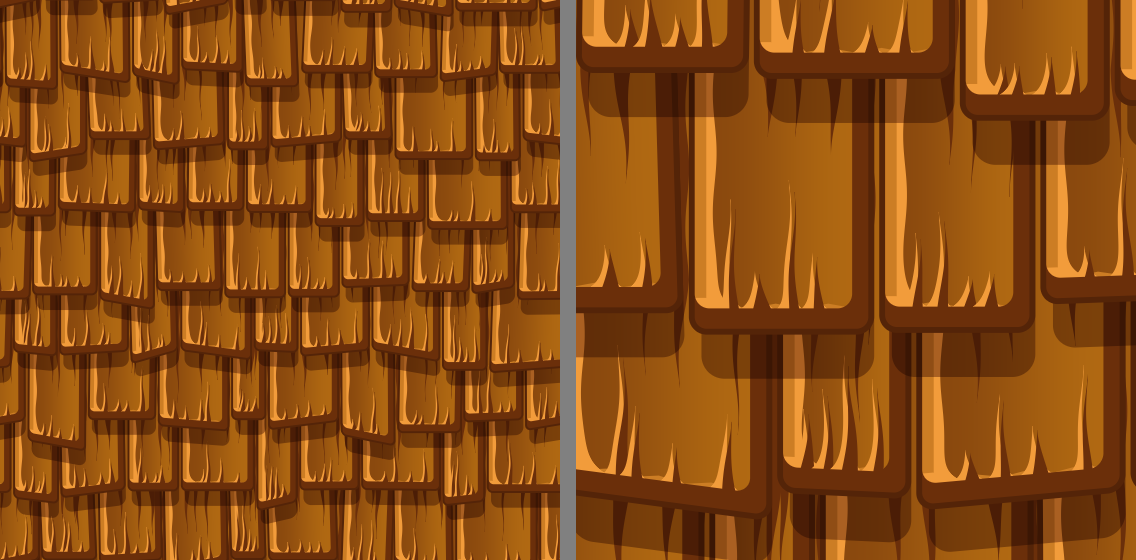
Left: the whole. Right: its middle third, enlarged.
This texture is drawn by a Shadertoy shader. Its source:

```glsl
// Seamless roof of worn wooden shingles: staggered rows of bevelled planks,
// painted from the lowest row up so that each row overlaps the one below it.
// Each plank is a rounded slab with hashed width, drop, slant and cracks.

#define ROWS 8.0
#define COLS 9.0
#define WIDTH_JITTER 0.42
#define MAX_DROP 0.31
#define MAX_SLANT 0.2
#define MAX_LEAN 0.09
#define OUTLINE 0.028
#define RIM_SIDE 0.105
#define RIM_BASE 0.125
#define SHADOW_DROP 0.21

const vec3 EDGE = vec3(0.33, 0.14, 0.03);
const vec3 RIM = vec3(0.42, 0.185, 0.04);
const vec3 WOOD_DARK = vec3(0.54, 0.285, 0.055);
const vec3 WOOD_LIGHT = vec3(0.69, 0.41, 0.07);
const vec3 GLOSS = vec3(0.80, 0.49, 0.14);
const vec3 SHINE = vec3(0.95, 0.61, 0.23);
const vec3 SHADE = vec3(0.70, 0.62, 0.58);

vec3 hash(vec2 cell, float seed) {
    vec3 h = fract((vec3(cell, seed) * 17.3 + 5.0) * vec3(0.1031, 0.1030, 0.0973));
    h += dot(h, h.yxz + 33.33);
    return fract((h.xxy + h.yzz) * h.zyx);
}

// Coverage of a signed distance, smoothed over one pixel
float fill(float d) {
    return clamp(0.5 - d * iResolution.y / ROWS, 0.0, 1.0);
}

// Slab with rounded lower corners; q.y rises from its bottom edge
float slab(vec2 q, float halfWidth, float radius) {
    vec2 d = vec2(abs(q.x) - halfWidth, -q.y) + radius;
    return min(max(d.x, d.y), 0.0) + length(max(d, 0.0)) - radius;
}

// Tapering crack that starts at q.y = 0 and ends at q.y = len
float spike(vec2 q, float len, float halfWidth) {
    float taper = pow(clamp(1.0 - q.y / len, 0.0, 1.0), 1.4);
    return max(abs(q.x) - halfWidth * taper, q.y - len);
}

// Left border of a plank, in row heights
float border(float row, float i) {
    float jitter = hash(vec2(mod(i, COLS), mod(row, ROWS)), 1.0).x - 0.5;
    return (i + 0.5 * mod(row + 1.0, 2.0) + jitter * WIDTH_JITTER) * ROWS / COLS;
}

// Plank surface; depth is measured down from the row above
vec3 paintPlank(vec2 q, float halfWidth, float d, float depth, vec2 id) {
    vec2 faceQ = q - vec2(0.5 * (OUTLINE - RIM_SIDE), RIM_BASE);
    float faceHalf = halfWidth - 0.5 * (OUTLINE + RIM_SIDE);
    float face = fill(slab(faceQ, faceHalf, 0.07));
    float up = max(faceQ.y, 0.0);
    float wobble = 0.009 * sin(q.y * 11.0 + id.x * 2.3 + id.y);
    vec3 wood = mix(WOOD_DARK, WOOD_LIGHT, smoothstep(-0.8, 0.8, q.x / halfWidth));

    // Cracks from above
    for (float i = 0.0; i < 3.0; i++) {
        vec3 h = hash(id, 20.0 + i);
        float x = mix(-0.6, 0.85, (i + h.x) / 3.0) * faceHalf;
        float crack = spike(vec2(q.x - x + wobble, depth), 0.3 + 0.45 * h.y, 0.02 + 0.025 * h.z);
        wood = mix(wood, RIM, fill(crack));
    }

    // Lit left bevel, flaring into the lower corner, and chipped lower lip
    float side = faceQ.x + faceHalf;
    float chip = abs(fract(q.x * 4.0 + id.x * 0.37) - 0.5);
    wood = mix(wood, GLOSS, fill(up - 0.045 * chip));
    wood = mix(wood, SHINE, fill(side - 0.095 - wobble - 0.1 * exp(-up / 0.05)));
    wood = mix(wood, GLOSS, fill(max(side - 0.055, 0.05 - up)));

    // Cracks from below, each lit along its left side
    for (float i = 0.0; i < 4.0; i++) {
        vec3 h = hash(id, 30.0 + i);
        float x = mix(-0.65, 0.9, (i + 0.15 + 0.7 * h.x) / 4.0) * faceHalf;
        float len = 0.13 + 0.5 * h.y * h.y;
        float wide = 0.02 + 0.022 * h.z;
        vec2 crackQ = vec2(faceQ.x - x + wobble, up);
        float flare = 0.035 * exp(-up / 0.04);
        wood = mix(wood, SHINE, fill(spike(crackQ + vec2(0.022, 0.0), len * 1.1, wide + flare)));
        wood = mix(wood, RIM, fill(spike(crackQ, len, wide)));
    }
    return mix(mix(EDGE, RIM, fill(d + OUTLINE)), wood, face);
}

void mainImage(out vec4 fragColor, in vec2 fragCoord) {
    vec2 uv = fragCoord / iResolution.xy;
    vec2 p = vec2(uv.x, 1.0 - uv.y) * ROWS;
    vec3 color = EDGE;

    for (float k = 2.0; k >= 0.0; k--) {
        float row = floor(p.y) + k;
        float column = floor(p.x * COLS / ROWS - 0.5 * mod(row + 1.0, 2.0));
        vec4 layer = vec4(EDGE, 0.0);
        float shadow = 0.0;

        for (float j = -1.0; j <= 1.0; j++) {
            float i = column + j;
            vec2 id = vec2(mod(i, COLS), mod(row, ROWS));
            vec3 h = hash(id, 2.0), g = hash(id, 3.0);
            float left = border(row, i) + 0.012, right = border(row, i + 1.0) - 0.012;
            float halfWidth = 0.5 * (right - left);
            float slant = MAX_SLANT * (h.x - 0.5) * step(0.5, g.x);
            float lean = MAX_LEAN * (g.y - 0.5) * step(0.6, g.z);
            float base = row + abs(slant) + MAX_DROP * h.y * h.y;
            float x = p.x - 0.5 * (left + right) - lean * (p.y - base);
            vec2 q = vec2(x, base + slant * x / halfWidth - p.y);

            float d = slab(q, halfWidth, 0.085);
            float cover = fill(d);
            vec3 paint = paintPlank(q, halfWidth, d, p.y - row + 1.0, id);
            layer = vec4(mix(layer.rgb, paint, cover), max(layer.a, cover));
            vec2 shadowQ = q + vec2(-0.03, SHADOW_DROP);
            shadow = max(shadow, fill(slab(shadowQ, halfWidth - 0.03, 0.11)));
        }
        color = mix(color * mix(vec3(1.0), SHADE, shadow), layer.rgb, layer.a);
    }
    fragColor = vec4(color, 1.0);
}
```
